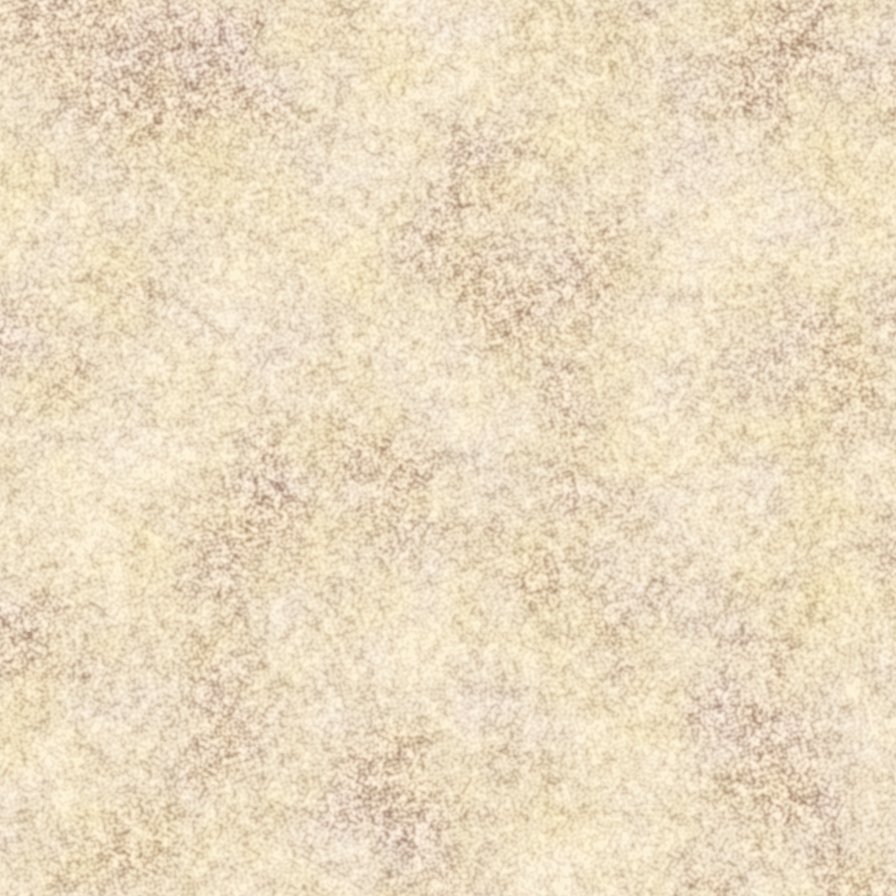
This texture is drawn by a Shadertoy shader. Its source:

```glsl
// Aged cream parchment with soft tan stains and fine speckled grain.

const vec3 CREAM = vec3(0.992, 0.948, 0.850);
const vec3 SAND  = vec3(0.930, 0.870, 0.762);
const vec3 TAN   = vec3(0.810, 0.735, 0.620);
const vec3 UMBER = vec3(0.690, 0.590, 0.490);

// Integer hash giving a random unit gradient per lattice cell.
vec2 randomGradient(ivec2 cell, uint seed) {
    uint h = uint(cell.x) * 1597334677u ^ uint(cell.y) * 3812015801u ^ seed * 2654435769u;
    h = (h ^ (h >> 16)) * 2246822519u;
    h = (h ^ (h >> 13)) * 3266489917u;
    h ^= h >> 16;
    float angle = float(h & 65535u) / 65536.0 * 6.28318;
    return vec2(cos(angle), sin(angle));
}

float gradientNoise(vec2 p, uint seed) {
    ivec2 cell = ivec2(floor(p));
    vec2 f = fract(p);
    vec2 w = f * f * f * (f * (f * 6.0 - 15.0) + 10.0);
    float a = dot(randomGradient(cell, seed), f);
    float b = dot(randomGradient(cell + ivec2(1, 0), seed), f - vec2(1.0, 0.0));
    float c = dot(randomGradient(cell + ivec2(0, 1), seed), f - vec2(0.0, 1.0));
    float d = dot(randomGradient(cell + ivec2(1, 1), seed), f - vec2(1.0));
    return mix(mix(a, b, w.x), mix(c, d, w.x), w.y);
}

// Rotated octaves; gain sets whether coarse or fine detail dominates.
float fbm(vec2 p, int octaves, float gain, uint seed) {
    const mat2 TURN = mat2(1.6, 1.2, -1.2, 1.6);
    float sum = 0.0;
    float weight = 1.0;
    for (int i = 0; i < octaves; i++) {
        sum += weight * gradientNoise(p, seed + uint(i));
        p = TURN * p + 7.3;
        weight *= gain;
    }
    return sum;
}

// Piecewise ramp from pale paper to dark speckle.
vec3 paperColor(float darkness) {
    vec3 color = mix(CREAM, SAND, smoothstep(-0.05, 0.55, darkness));
    color = mix(color, TAN, clamp((darkness - 0.48) / 0.46, 0.0, 1.0));
    return mix(color, UMBER, clamp((darkness - 0.94) / 0.4, 0.0, 1.0));
}

void mainImage(out vec4 fragColor, in vec2 fragCoord) {
    vec2 uv = fragCoord / iResolution.y;

    // Broad stains and the mottling inside them
    float clouds = fbm(uv * 4.0 + 3.7, 4, 0.6, 11u);
    float mottle = fbm(uv * 24.0, 2, 0.7, 31u);
    float stain = smoothstep(0.0, 0.5, clouds);

    // Fine grain and faint upright fibres
    float grain = fbm(uv * 50.0, 3, 1.3, 47u);
    float fibres = gradientNoise(uv * vec2(110.0, 28.0), 71u);

    float darkness = 0.47 + 0.36 * clouds + 0.14 * mottle + 0.12 * fibres;
    darkness += grain * mix(0.34, 0.50, stain);
    vec3 color = paperColor(darkness);

    // Gentle drift between yellow and rosy paper
    float warmth = fbm(uv * 7.0 + 19.0, 3, 0.8, 83u);
    color += vec3(0.004, 0.0, -0.045) * warmth;
    color += vec3(0.002, -0.010, 0.004) * stain;

    fragColor = vec4(clamp(color, 0.0, 1.0), 1.0);
}
```
